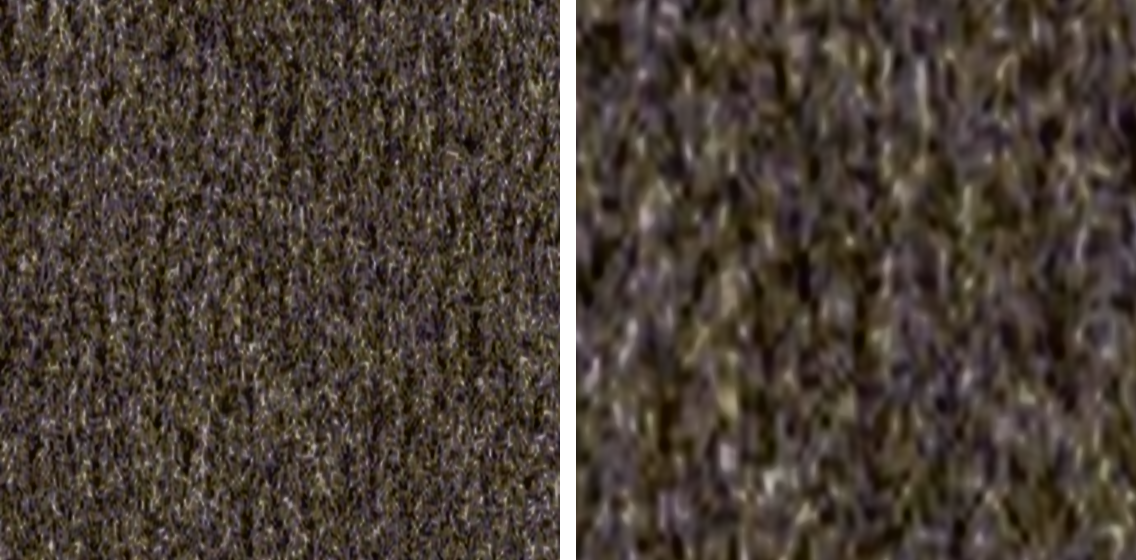
Left: the whole. Right: its middle third, enlarged.
Give the GLSL for this texture, as a Shadertoy shader.

```glsl
// Dark brown ribbed knit: short vertical fibre flecks with broken shadow grooves.

float hash(vec2 p) {
    vec3 q = fract(vec3(p.xyx) * 0.1031);
    q += dot(q, q.yzx + 33.33);
    return fract((q.x + q.y) * q.z);
}

// Smooth value noise, centred on zero
float noise(vec2 p) {
    vec2 cell = floor(p), f = fract(p);
    f = f * f * (3.0 - 2.0 * f);
    float low = mix(hash(cell), hash(cell + vec2(1, 0)), f.x);
    float high = mix(hash(cell + vec2(0, 1)), hash(cell + vec2(1, 1)), f.x);
    return mix(low, high, f.y) - 0.5;
}

void mainImage(out vec4 fragColor, in vec2 fragCoord) {
    vec2 uv = fragCoord / iResolution.xy;

    // Ribs lean slightly and wander
    float ribs = uv.x * 18.0 - uv.y * 0.35
               + 0.5 * noise(uv * vec2(9.0, 7.0) + 5.0)
               + 0.35 * noise(uv * vec2(30.0, 26.0) + 17.0);
    float across = abs(fract(ribs) - 0.5) * 2.0;
    float breaks = smoothstep(-0.35, 0.2, noise(uv * vec2(18.0, 24.0) + 41.0));
    float groove = smoothstep(0.45, 0.95, across) * breaks;

    // Flecks tilt to opposite sides of each rib
    vec2 fibre = uv + vec2(0.0, 0.008 * across);
    fibre.x += 0.003 * noise(uv * vec2(50.0, 60.0) + 71.0);
    float flecks = noise(fibre * vec2(145.0, 72.0) + 11.0);
    float fine = noise(fibre * vec2(185.0, 125.0) + 83.0);
    float strands = noise(fibre * vec2(120.0, 28.0) + 131.0);
    float patches = noise(uv * vec2(7.0, 5.0) + 151.0);

    float tone = 0.251 + 0.26 * flecks + 0.24 * fine + 0.11 * strands
               + 0.04 * patches - 0.115 * groove;
    // Lift the brightest fibres and soften the deepest shadows
    tone += 1.1 * max(tone - 0.34, 0.0);
    tone = max(tone, 0.035 + 0.4 * tone);

    // Hue drifts between mauve grey and olive
    float olive = noise(uv * vec2(85.0, 60.0) + 197.0)
                + 0.5 * noise(uv * vec2(30.0, 22.0) + 223.0);
    float warm = noise(uv * vec2(75.0, 65.0) + 251.0);
    vec3 colour = tone + vec3(0.042 + 0.04 * warm, 0.01 * olive, -0.036 - 0.12 * olive);
    fragColor = vec4(clamp(colour, 0.0, 1.0), 1.0);
}
```
